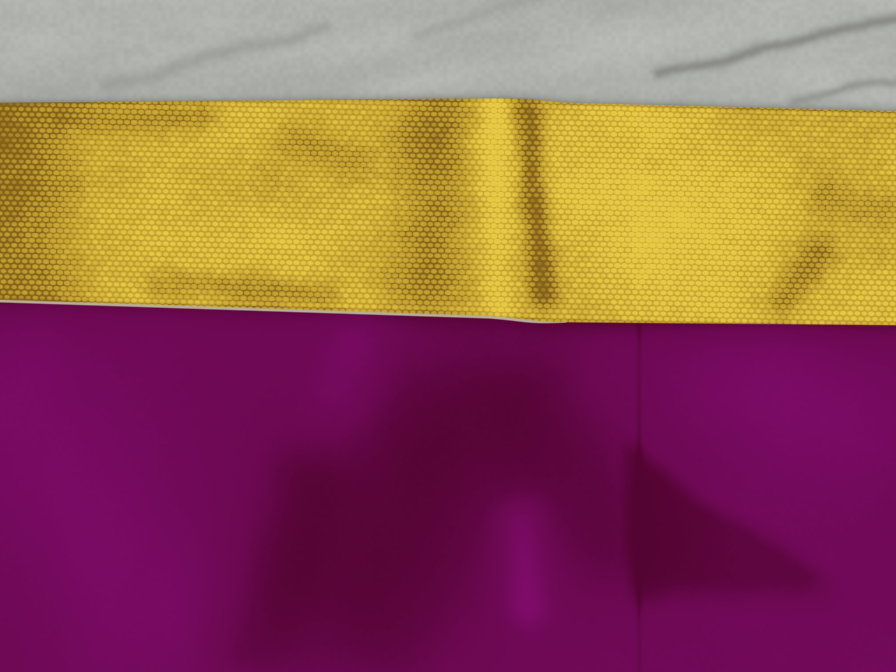
Write a WebGL 2 fragment shader that draws this texture.

```glsl
#version 300 es
precision highp float;
// Purple satin with a woven gold border, lying on pale veined marble.
uniform vec2 u_resolution;
out vec4 fragColor;

const vec3 MARBLE = vec3(0.69, 0.70, 0.68);
const vec3 VEIN = vec3(0.47, 0.47, 0.45);
const vec3 GOLD_DARK = vec3(0.52, 0.38, 0.10);
const vec3 GOLD_MID = vec3(0.76, 0.63, 0.19);
const vec3 GOLD_LIGHT = vec3(0.91, 0.79, 0.27);
const vec3 SATIN_DEEP = vec3(0.33, 0.015, 0.20);
const vec3 SATIN_MID = vec3(0.43, 0.035, 0.33);
const vec3 SATIN_LIGHT = vec3(0.50, 0.045, 0.42);
const vec3 LINING = vec3(0.72, 0.68, 0.60);
const vec2 WEAVE_CELL = vec2(0.0105, 0.0078);
const float CREASE_X = 0.951;

float hash(vec2 p) {
  p = fract(p * vec2(0.1031, 0.1130));
  p += dot(p, p.yx + 33.33);
  return fract((p.x + p.y) * p.x * 17.0);
}

float noise(vec2 p) {
  vec2 i = floor(p), f = fract(p);
  f = f * f * (3.0 - 2.0 * f);
  return mix(mix(hash(i), hash(i + vec2(1, 0)), f.x),
             mix(hash(i + vec2(0, 1)), hash(i + vec2(1, 1)), f.x), f.y);
}

float fbm(vec2 p) {
  float sum = 0.0, amp = 0.5;
  for (int i = 0; i < 4; i++) {
    sum += amp * noise(p);
    p = mat2(1.6, 1.2, -1.2, 1.6) * p + 7.3;
    amp *= 0.5;
  }
  return sum;
}

// Soft stroke from a to b with gaussian falloff.
float stroke(vec2 p, vec2 a, vec2 b, float width) {
  vec2 pa = p - a, ba = b - a;
  float d = length(pa - ba * clamp(dot(pa, ba) / dot(ba, ba), 0.0, 1.0)) / width;
  return exp(-d * d);
}

float bandTop(float x) {
  return mix(0.847 + 0.009 * x, 0.868 - 0.025 * x, smoothstep(0.74, 0.86, x));
}

float bandBottom(float x) {
  return mix(0.554 - 0.033 * x, 0.528 - 0.009 * x, smoothstep(0.72, 0.84, x));
}

vec3 marble(vec2 p) {
  vec2 q = p + 0.022 * (vec2(fbm(p * 14.0), fbm(p * 14.0 + 40.0)) - 0.5);
  float cloud = fbm(vec2(p.x * 5.0 - p.y * 6.0, p.y * 16.0));
  float vein = 0.65 * stroke(q, vec2(0.98, 0.888), vec2(1.36, 0.978), 0.009);
  vein += 0.30 * stroke(q, vec2(0.16, 0.87), vec2(0.48, 0.96), 0.011);
  vein += 0.40 * stroke(q, vec2(1.18, 0.852), vec2(1.36, 0.882), 0.008);
  vein += 0.22 * stroke(q, vec2(0.62, 0.95), vec2(0.80, 1.01), 0.010);
  vec3 col = MARBLE * (0.93 + 0.15 * cloud) + 0.03 * (noise(p * 160.0) - 0.5);
  return mix(col, VEIN, clamp(vein * (0.5 + cloud), 0.0, 1.0));
}

vec3 gold(vec2 p, float px) {
  // Folds and tarnished patches
  vec2 q = p + 0.03 * (vec2(fbm(p * 9.0), fbm(p * 9.0 + 20.0)) - 0.5);
  float shade = 0.62 + 0.45 * (fbm(p * vec2(8.0, 11.0)) - 0.45);
  shade -= 0.50 * (1.0 - smoothstep(0.0, 0.16, q.x));
  shade -= 0.26 * stroke(q, vec2(0.10, 0.83), vec2(0.30, 0.82), 0.025);
  shade -= 0.22 * stroke(q, vec2(0.44, 0.79), vec2(0.52, 0.76), 0.035);
  shade -= 0.36 * stroke(q, vec2(0.65, 0.81), vec2(0.63, 0.58), 0.055);
  shade -= 0.28 * stroke(q, vec2(0.24, 0.57), vec2(0.48, 0.56), 0.025);
  shade -= 0.58 * stroke(q, vec2(0.785, 0.83), vec2(0.805, 0.57), 0.022);
  shade -= 0.42 * stroke(q, vec2(1.22, 0.62), vec2(1.17, 0.55), 0.030);
  shade -= 0.22 * stroke(q, vec2(1.23, 0.71), vec2(1.32, 0.69), 0.030);
  shade += 0.24 * stroke(p, vec2(0.735, 0.85), vec2(0.742, 0.54), 0.022);
  shade += 0.16 * stroke(p, vec2(0.93, 0.70), vec2(1.08, 0.68), 0.10);
  // Staggered rows of raised threads
  vec2 cell = vec2(p.x, p.y + 0.025 * p.x) / WEAVE_CELL;
  float row = floor(cell.y);
  cell.x += 0.5 * mod(row, 2.0);
  vec2 f = fract(cell) - 0.5;
  float bead = 1.0 - smoothstep(0.20, 0.62, length(f));
  float thread = hash(vec2(floor(cell.x), row)) - 0.5;
  shade += 0.38 * (bead - 0.50) + 0.12 * thread;
  // Hems along both edges
  float rim = min(bandTop(p.x) - p.y, p.y - bandBottom(p.x));
  shade -= 0.20 * (1.0 - smoothstep(0.0, 0.006 + px, rim));
  vec3 col = mix(GOLD_DARK, GOLD_MID, smoothstep(0.0, 0.5, shade));
  return mix(col, GOLD_LIGHT, smoothstep(0.45, 0.95, shade));
}

vec3 satin(vec2 p, float px) {
  vec2 q = p + 0.05 * (vec2(fbm(p * 5.0), fbm(p * 5.0 + 30.0)) - 0.5);
  float light = 0.60 + 0.18 * (fbm(p * vec2(6.0, 3.0)) - 0.45);
  // Broad dark hollows
  light -= 0.42 * stroke(q, vec2(0.64, 0.32), vec2(0.56, 0.12), 0.17);
  light -= 0.26 * stroke(q, vec2(0.45, 0.26), vec2(0.38, 0.04), 0.07);
  light -= 0.30 * stroke(q, vec2(0.80, 0.40), vec2(0.90, 0.20), 0.10);
  float hollow = smoothstep(-0.02, 0.03, 0.33 - 0.65 * (q.x - 0.95) - q.y)
               * smoothstep(0.07, 0.15, q.y) * smoothstep(0.92, 0.96, q.x);
  light -= 0.36 * hollow * (1.0 - smoothstep(1.17, 1.27, q.x));
  // Sheen on the raised folds
  light += 0.24 * stroke(p, vec2(0.53, 0.49), vec2(0.51, 0.42), 0.05);
  light += 0.38 * stroke(p, vec2(0.775, 0.22), vec2(0.785, 0.10), 0.035);
  light += 0.16 * stroke(p, vec2(0.04, 0.40), vec2(0.22, 0.10), 0.13);
  light += 0.14 * stroke(p, vec2(1.08, 0.42), vec2(1.30, 0.36), 0.10);
  // Pressed crease and the shadow under the border
  light -= 0.20 * exp(-pow((p.x - CREASE_X) / (0.003 + px), 2.0));
  light -= 0.40 * exp(-(bandBottom(p.x) - p.y) / 0.018);
  light += 0.03 * (noise(p * 190.0) - 0.5);
  vec3 col = mix(SATIN_DEEP, SATIN_MID, smoothstep(0.05, 0.55, light));
  return mix(col, SATIN_LIGHT, smoothstep(0.50, 0.95, light));
}

void main() {
  vec2 p = gl_FragCoord.xy / u_resolution.y;
  p.x *= 1.33333 * u_resolution.y / u_resolution.x;
  float px = 1.0 / u_resolution.y;
  float top = bandTop(p.x), bottom = bandBottom(p.x);
  float lining = 0.004 * (1.0 - smoothstep(0.78, 0.86, p.x));
  vec3 col = satin(p, px);
  col = mix(col, LINING, smoothstep(-px, px, p.y - bottom + lining) * step(0.0005, lining));
  col = mix(col, gold(p, px), smoothstep(-px, px, p.y - bottom));
  vec3 stone = marble(p) * (1.0 - 0.22 * exp(-max(p.y - top, 0.0) / 0.006));
  col = mix(col, stone, smoothstep(-px, px, p.y - top));
  fragColor = vec4(col, 1.0);
}
```
